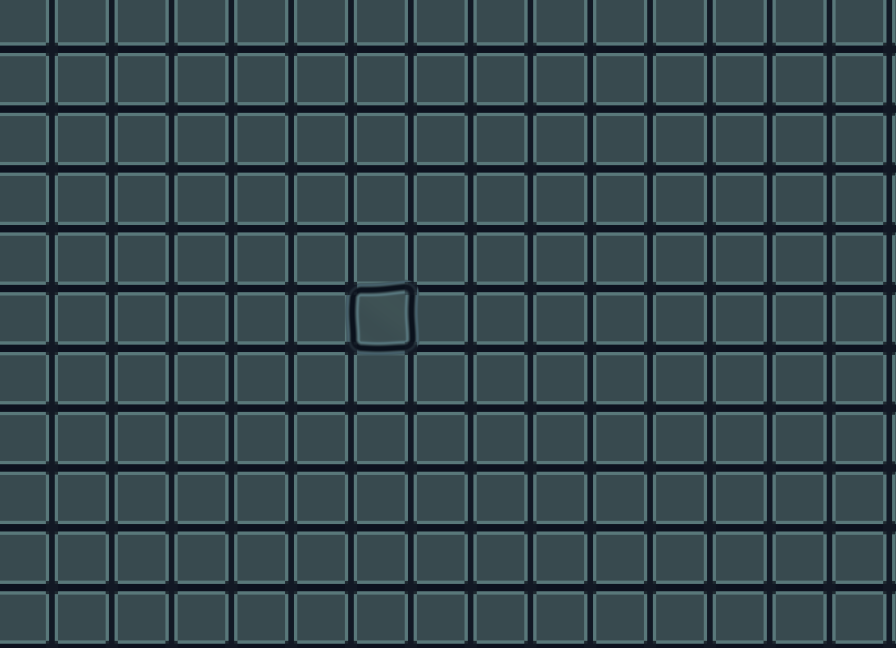
This pattern is drawn by a Shadertoy shader. Its source:

```glsl
// A slate grid of square tiles with pale bevels, dark grout and blocky joints.
// Distances to the nearest grid lines give the bands; one tile is replaced by
// a soft, slightly warped rounded box, shaded from its signed distance.

// Antialiased coverage of the region where d is below w.
float inside(float d, float w, float blur) {
    return smoothstep(w + blur, w - blur, d);
}

// Soft ridge centred on zero.
float ridge(float d, float w) {
    return exp(-d * d / (w * w));
}

float roundedBox(vec2 p, vec2 halfSize, float radius) {
    vec2 e = abs(p) - halfSize + radius;
    return length(max(e, 0.0)) + min(max(e.x, e.y), 0.0) - radius;
}

vec3 gridColor(vec2 lineDist, float blur) {
    vec3 slate = vec3(0.22, 0.29, 0.31);
    vec3 bevel = vec3(0.35, 0.47, 0.48);

    // Pale bevels on both sides of the grout
    float edge = max(inside(lineDist.x, 0.102, blur), inside(lineDist.y, 0.117, blur));
    vec3 color = mix(slate, bevel, edge);

    // Grout: the horizontal lines are wider and darker
    color = mix(color, vec3(0.07, 0.10, 0.145), inside(lineDist.x, 0.047, blur));
    return mix(color, vec3(0.05, 0.07, 0.12), inside(lineDist.y, 0.062, blur));
}

vec3 jointColor(vec2 lineDist, float blur) {
    float bars = max(inside(lineDist.x, 0.047, blur), inside(lineDist.y, 0.062, blur));
    return mix(vec3(0.12, 0.16, 0.19), vec3(0.07, 0.095, 0.14), bars);
}

void mainImage(out vec4 fragColor, in vec2 fragCoord) {
    // One unit is one tile; grid lines lie on the integers
    float scale = 14.98 / iResolution.x;
    vec2 p = fragCoord * scale - vec2(0.868, 0.01);
    float blur = 0.6 * scale;
    vec2 lineDist = abs(p - round(p));
    vec3 color = gridColor(lineDist, blur);

    // Odd tile: bent outline with a tilted upper edge
    vec2 c = p - vec2(5.525, 5.5);
    c.y -= 0.06 * c.x * smoothstep(0.0, 0.5, c.y);
    c += 0.010 * sin(c.yx * vec2(7.0, 6.0) + vec2(0.8, 2.0));
    float d = roundedBox(c, vec2(0.405), 0.05);

    // Faint cloudy face, bright rim, blurred grout and outer glow
    vec3 smear = vec3(0.22, 0.29, 0.31);
    smear += vec3(0.025, 0.030, 0.020) * inside(d, 0.0, 0.06) * (0.7 + 0.3 * sin(4.0 * c.x + 5.0 * c.y));
    smear = mix(smear, vec3(0.36, 0.49, 0.52), 0.85 * ridge(d, 0.025));
    smear = mix(smear, vec3(0.29, 0.40, 0.45), 0.8 * ridge(d - 0.175, 0.025));
    smear = mix(smear, vec3(0.04, 0.065, 0.11), inside(abs(d - 0.09), 0.045, 0.025));
    color = mix(color, smear, inside(d, 0.205, 0.02));

    // Joints, softened where they touch the odd tile
    float joint = inside(lineDist.x, 0.102, blur) * inside(lineDist.y, 0.110, blur);
    joint *= 1.0 - 0.5 * inside(d, 0.16, 0.05);
    color = mix(color, jointColor(lineDist, blur), joint);

    fragColor = vec4(color, 1.0);
}
```
